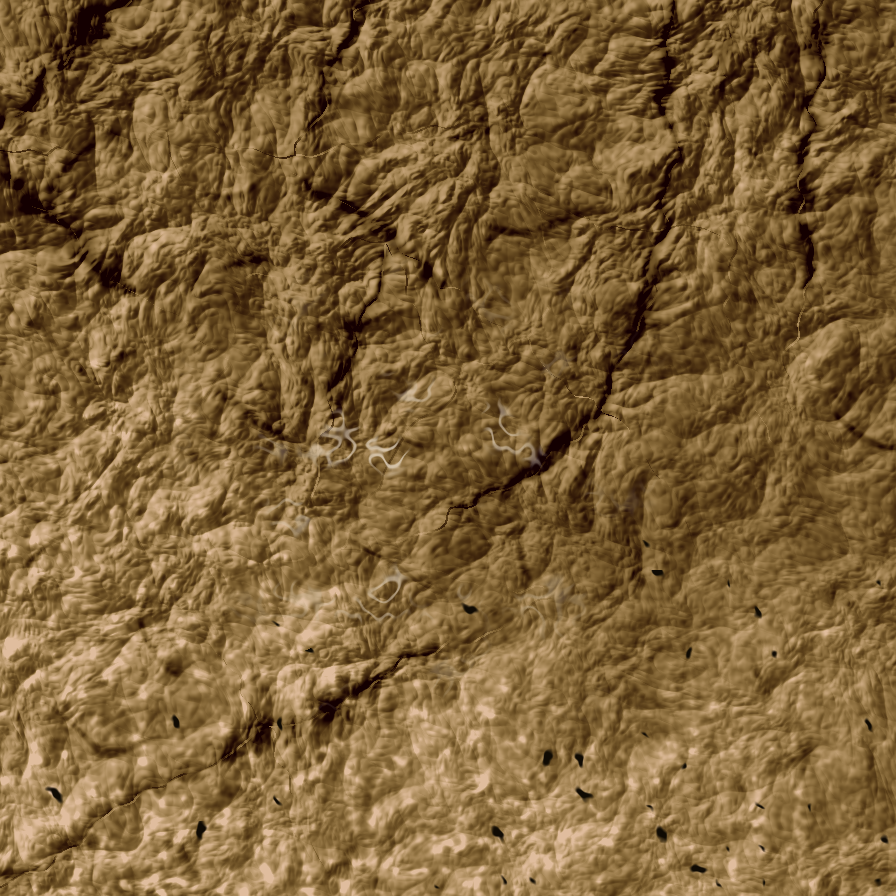
Write a Shadertoy shader that draws this texture.

```glsl
// Aerial view of arid brown highland: gullied ridges, dark canyons, pale plains, small ponds.
#define BASE_TONE 0.455
#define PALE_GAIN 0.19
#define RELIEF 0.165
#define GULLY_FREQ 7.0
#define CANYON_WIDTH 0.007
#define CANYON_DARK 0.34
#define GRAIN 0.17
#define POND_GRID 24.0
#define POND_CHANCE 0.30
#define LIGHT_DIR vec2(-0.75, 0.66)

const int CANYONS = 11;
const vec4 canyon[CANYONS] = vec4[CANYONS](
    vec4(0.00, 0.02, 0.29, 0.18), vec4(0.29, 0.18, 0.49, 0.27),
    vec4(0.42, 1.02, 0.35, 0.87), vec4(0.35, 0.80, 0.49, 0.69),
    vec4(0.75, 1.02, 0.74, 0.75), vec4(0.74, 0.75, 0.69, 0.54),
    vec4(0.69, 0.54, 0.52, 0.44), vec4(0.91, 0.97, 0.89, 0.68),
    vec4(0.00, 0.80, 0.15, 0.68), vec4(0.42, 0.72, 0.37, 0.54),
    vec4(0.16, 1.02, 0.00, 0.86));

vec2 hash2(vec2 p) {
    vec3 q = fract(p.xyx * vec3(0.1031, 0.1030, 0.0973));
    q += dot(q, q.yzx + 33.33);
    return fract((q.xx + q.yz) * q.zy);
}

float corner(vec2 cell, vec2 offset) {
    return dot(hash2(cell) * 2.0 - 1.0, offset);
}

// Gradient noise, roughly -0.8 to 0.8
float noise(vec2 p) {
    vec2 i = floor(p), f = fract(p);
    vec2 u = f * f * f * (f * (f * 6.0 - 15.0) + 10.0);
    vec2 x = vec2(1.0, 0.0), y = vec2(0.0, 1.0);
    return mix(mix(corner(i, f), corner(i + x, f - x), u.x),
               mix(corner(i + y, f - y), corner(i + 1.0, f - 1.0), u.x), u.y);
}

// Nearest meandering canyon: distance, position along it, side
vec3 nearestCanyon(vec2 p) {
    p += 0.03 * vec2(noise(p * 8.0), noise(p * 8.0 + 17.0));
    p += 0.02 * vec2(noise(p * 30.0 + 5.0), noise(p * 30.0 + 41.0));
    vec3 best = vec3(1.0, 0.0, 0.0);
    for (int i = 0; i < CANYONS; i++) {
        vec2 ap = p - canyon[i].xy, ab = canyon[i].zw - canyon[i].xy;
        float t = clamp(dot(ap, ab) / dot(ab, ab), 0.0, 1.0);
        float d = length(ap - ab * t);
        float side = sign(ab.x * ap.y - ab.y * ap.x);
        if (d < best.x) best = vec3(d, t * length(ab) + float(i) * 3.1, side);
    }
    return best;
}

// Creased hills in octaves, side gullies running down into the canyons
float terrain(vec2 p, vec3 c) {
    vec2 q = p + 0.05 * vec2(noise(p * 6.0 + 9.0), noise(p * 6.0 + 31.0));
    q += 0.012 * vec2(noise(p * 23.0 + 2.0), noise(p * 23.0 + 77.0));
    float hills = 0.0, freq = GULLY_FREQ, weight = 0.75;
    for (int i = 0; i < 5; i++) {
        hills += weight * abs(noise(q * freq + float(i) * 7.3)) / freq;
        q = mat2(0.8, 0.6, -0.6, 0.8) * q;
        freq *= 2.0;
        weight = i < 2 ? 1.15 : weight * 0.85;
    }
    float highland = smoothstep(0.2, 0.8, p.y - 0.7 * p.x + 0.3 + 0.5 * noise(p * 4.0));
    float rough = 0.5 + 0.5 * highland + 0.35 * exp(-c.x * 22.0);
    float gully = abs(noise(vec2((c.y + 0.5 * c.x) * 27.0, c.x * 9.0 + c.z * 20.0)));
    return rough * hills + 0.045 * gully * exp(-c.x * 15.0) - 0.018 * exp(-c.x / 0.016);
}

// Small irregular pools, mostly on the south-eastern plain
float ponds(vec2 p) {
    vec2 g = p * POND_GRID, cell = floor(g);
    vec2 place = hash2(cell + 70.0), kind = hash2(cell + 150.0);
    vec2 f = fract(g) - 0.5 - 0.5 * (place - 0.5);
    float turn = 1.0 + 2.0 * kind.y;
    f = mat2(cos(turn), -sin(turn), sin(turn), cos(turn)) * f;
    f += 0.14 * vec2(noise(g * 4.0), noise(g * 4.0 + 30.0));
    float size = mix(0.04, 0.14, place.y * place.y);
    float shape = 1.0 - smoothstep(size - 0.04, size + 0.04, length(f * vec2(0.55, 1.2)));
    float chance = POND_CHANCE * (1.0 - smoothstep(0.1, 0.5, p.y)) * smoothstep(-0.2, 0.8, p.x);
    return shape * step(kind.x, chance);
}

// Earth ramp from dark umber to pale sand
vec3 earth(float tone) {
    return vec3(tone, max(0.94 * tone - 0.085, 0.0), 0.8 * tone * tone);
}

void mainImage(out vec4 fragColor, in vec2 fragCoord) {
    vec2 p = fragCoord / iResolution.y;
    // Hillshade from one slope measured toward the light
    vec3 c = nearestCanyon(p);
    float stepSize = 0.0025;
    vec2 ahead = p + stepSize * LIGHT_DIR;
    float slope = (terrain(p, c) - terrain(ahead, nearestCanyon(ahead))) / stepSize;
    float shade = slope / sqrt(1.0 + 0.35 * slope * slope);
    // Ground tone: brown north, pale south-west, mottled crusty soil
    float pale = 1.0 - smoothstep(0.1, 0.85, p.y + 0.4 * p.x + 0.35 * noise(p * 4.0 + 3.0));
    float tone = BASE_TONE + PALE_GAIN * pale + RELIEF * shade;
    tone += 0.13 * noise(p * 8.0 + 20.0) + GRAIN * noise(p * 125.0);
    float crust = noise(p * 42.0) + 0.9 * noise(p * 90.0);
    tone += (0.06 + 0.1 * pale) * crust + 0.2 * pale * smoothstep(0.15, 0.6, crust);
    // Thin stream lines and shadowed canyon floors, broken along their length
    vec2 bend = p + 0.03 * vec2(noise(p * 14.0), noise(p * 14.0 + 8.0));
    float stream = 1.0 - smoothstep(0.005, 0.035, abs(noise(bend * 6.0 + 44.0)));
    tone -= 0.17 * stream * smoothstep(-0.05, 0.2, noise(p * 9.0 + 71.0));
    float gorge = 1.0 - smoothstep(0.2, 0.4, length(p - vec2(0.15, 0.1)));
    float width = CANYON_WIDTH * (1.0 + gorge + 1.5 * noise(p * 13.0 + 60.0) + noise(p * 45.0));
    float shadow = exp(-c.x * c.x / (width * width + 0.000004));
    tone -= CANYON_DARK * shadow * (0.85 + 0.8 * noise(p * 40.0));
    vec3 color = earth(clamp(tone, 0.08, 0.88));
    // Short chalky tracks around the centre
    vec2 toCentre = p - vec2(0.47, 0.45);
    float track = 1.0 - smoothstep(0.02, 0.12, abs(noise(p * 48.0 + 12.0)));
    float patches = smoothstep(0.1, 0.3, noise(p * 17.0 + 52.0));
    float chalk = track * patches * exp(-35.0 * dot(toCentre, toCentre));
    color = mix(color, vec3(0.88, 0.82, 0.74), 0.9 * chalk);
    color = mix(color, vec3(0.06, 0.04, 0.01), ponds(p));
    fragColor = vec4(color, 1.0);
}
```
